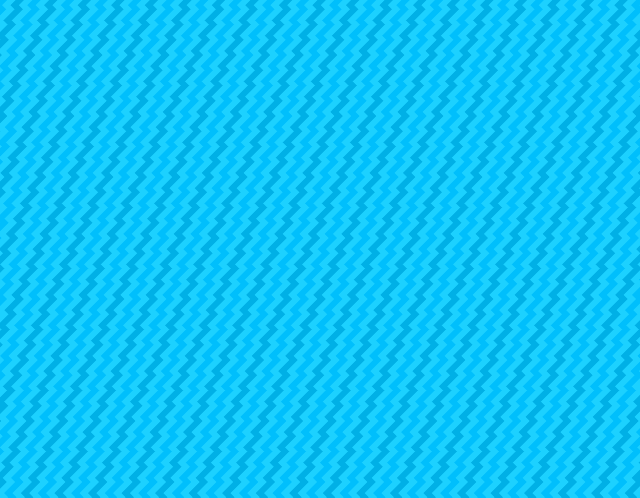
A Shadertoy shader for this pattern:

```glsl
// Leaning zigzag stripes in flat blues: dark, light, mid, light, repeated sideways.
// Each row shifts the stripes along a long right-hand and a short left-hand 45 degree step;
// a folded horizontal distance to the dark stripe's centre then picks the colour.

const float ROWS = 32.66;  // zigzag rows over the canvas height
const float PERIOD = 2.2;  // width of one four-stripe group, in row heights

// Horizontal path of a stripe at height y, in row heights
float zigzagPath(float y) {
    float row = floor(y);
    float t = y - row;
    // short step up-left, then long step up-right
    return 0.46 * row + max(-t, t - 0.54);
}

void mainImage(out vec4 fragColor, in vec2 fragCoord) {
    float pixel = ROWS / iResolution.y;
    vec2 p = fragCoord * pixel;

    // Distance from the nearest dark stripe centre
    float x = p.x - 1.91 - zigzagPath(p.y - 0.05);
    float d = abs(fract(x / PERIOD + 0.5) - 0.5) * PERIOD;

    // Four stripes of equal width with smoothed edges
    float edge = 0.75 * pixel;
    float darkMask = 1.0 - smoothstep(-edge, edge, d - PERIOD * 0.125);
    float midMask = smoothstep(-edge, edge, d - PERIOD * 0.375);

    vec3 color = vec3(0.11, 0.82, 1.0);
    color = mix(color, vec3(0.0, 0.69, 0.90), darkMask);
    color = mix(color, vec3(0.0, 0.75, 0.99), midMask);
    fragColor = vec4(color, 1.0);
}
```
